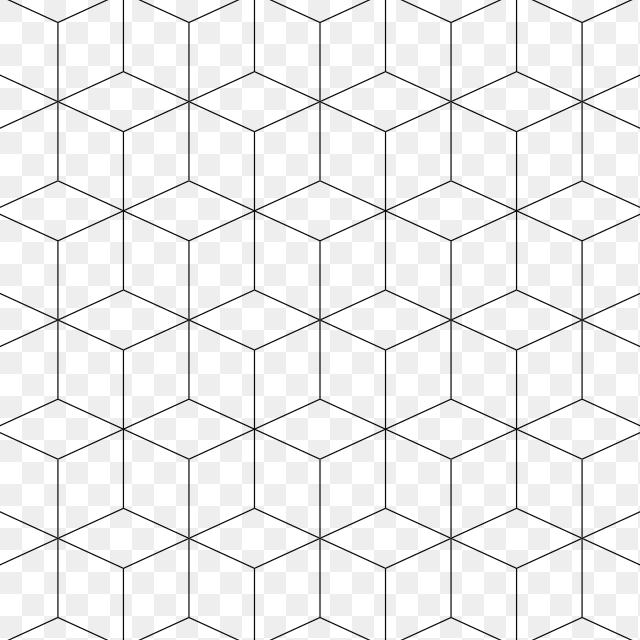
Give the GLSL for this pattern, as a three.js fragment shader.

```glsl
// Thin black outlines of stacked cubes over a pale grey and white checkerboard.
// One cell is folded about its star-shaped joint into a quadrant of four segments;
// the checkerboard is the product of two smoothed square waves.

#define CELL vec2(0.20475, 0.34115)   // repeat across and up
#define JOINT vec2(0.5, 0.5)          // position of one six-way joint
#define RHOMBUS_RISE 0.0469           // half height of a cube's top face
#define LINE_WIDTH 0.0019
#define CHECK_SIZE 0.034375
#define LINE_COLOR vec3(0.03)
#define CHECK_GREY vec3(0.935)
#define CHECK_WHITE vec3(1.0)

varying vec2 vUv;

float segmentDistance(vec2 p, vec2 a, vec2 b) {
  vec2 ab = b - a;
  float t = clamp(dot(p - a, ab) / dot(ab, ab), 0.0, 1.0);
  return length(p - a - ab * t);
}

// Distance to the nearest cube edge
float cubeEdgeDistance(vec2 p) {
  vec2 corner = 0.5 * CELL;
  vec2 q = abs(mod(p - JOINT + corner, CELL) - corner);
  vec2 side = vec2(corner.x, RHOMBUS_RISE);
  vec2 top = vec2(0.0, corner.y - RHOMBUS_RISE);
  float upright = min(segmentDistance(q, vec2(0.0), top),
                      segmentDistance(q, side, corner));
  float slanted = min(segmentDistance(q, vec2(0.0), side),
                      segmentDistance(q, top, corner));
  return min(upright, slanted);
}

// Square waves from -1 to 1, positive on the first check of each pair
vec2 squareWaves(vec2 p, vec2 pixel) {
  vec2 inside = abs(fract(0.5 * p / CHECK_SIZE - 0.25) * 2.0 - 1.0) - 0.5;
  return clamp(2.0 * inside * CHECK_SIZE / pixel, -1.0, 1.0);
}

void main() {
  vec2 pixel = max(fwidth(vUv), vec2(1e-5));

  // Checks are counted from the upper left corner
  vec2 waves = squareWaves(vec2(vUv.x, 1.0 - vUv.y), pixel);
  float grey = 0.5 + 0.5 * waves.x * waves.y;
  vec3 color = mix(CHECK_WHITE, CHECK_GREY, grey);

  // Cube outlines
  float edge = 0.5 * LINE_WIDTH - cubeEdgeDistance(vUv);
  float ink = clamp(0.5 + edge / max(pixel.x, pixel.y), 0.0, 1.0);
  color = mix(color, LINE_COLOR, ink);

  gl_FragColor = vec4(color, 1.0);
}
```
